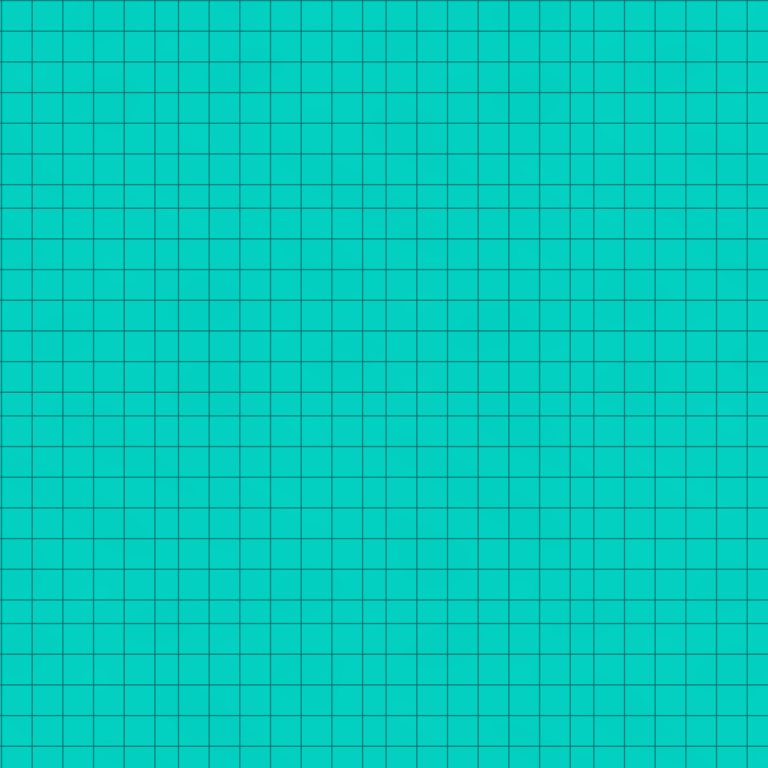
Give the GLSL for this pattern, as a WebGL 2 fragment shader.

```glsl
#version 300 es
precision highp float;
// Turquoise sheet ruled with a thin dark grid; every seventh cell is narrower.
uniform vec2 u_resolution;
out vec4 fragColor;

// Distance to the nearest rule along one axis: six wide cells, then a narrow one.
float ruleDistance(float position, float runStart) {
  float wide = 0.03995, period = 0.2704;
  float t = mod(position - runStart, period);
  float cell = min(floor(t / wide), 6.0);
  return min(t - cell * wide, min((cell + 1.0) * wide, period) - t);
}

// Share of a pixel covered by a rule of the given width.
float ruleCoverage(float distanceToRule, float width, float pixel) {
  float halfWidth = 0.5 * width;
  float low = max(distanceToRule - 0.5 * pixel, -halfWidth);
  float high = min(distanceToRule + 0.5 * pixel, halfWidth);
  return clamp((high - low) / pixel, 0.0, 1.0);
}

void main() {
  vec2 uv = gl_FragCoord.xy / u_resolution;
  vec2 pixel = 1.0 / u_resolution;

  // Nearly flat ground with a very faint mottling.
  float mottle = sin(uv.x * 23.0 + 2.0 * sin(uv.y * 17.0)) * sin(uv.y * 29.0 + uv.x * 11.0);
  vec3 color = vec3(0.01, 0.815, 0.755) + 0.003 * mottle;

  // Vertical rules, then horizontal ones, slightly darker where they cross.
  float vertical = ruleCoverage(ruleDistance(uv.x, 0.2324), 0.0018, pixel.x);
  float horizontal = ruleCoverage(ruleDistance(uv.y, 0.2188), 0.0018, pixel.y);
  vec3 ruleColor = vec3(0.025, 0.53, 0.51);
  color = mix(color, ruleColor, vertical);
  color = mix(color, ruleColor, horizontal);
  color *= 1.0 - 0.12 * vertical * horizontal;

  fragColor = vec4(color, 1.0);
}
```
